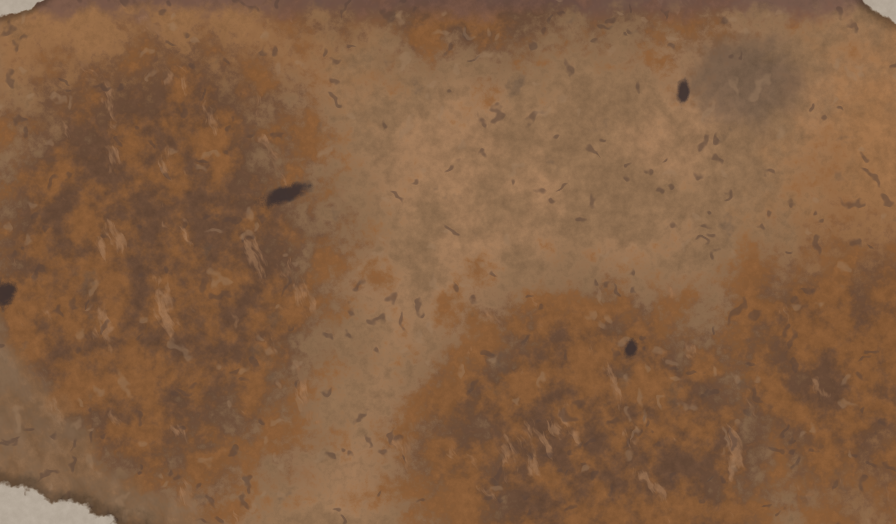
This texture is drawn by a Shadertoy shader. Its source:

```glsl
// Worn, stained leather: a tan ground with rust-brown stains and a torn rim.
// Layered gradient noise breaks up broad elliptical stain regions; grain,
// scuffs, scattered flecks and a few dark pits are laid over them.

vec2 hash2(vec2 cell) {
    vec3 q = fract(cell.xyx * vec3(0.1031, 0.1030, 0.0973));
    q += dot(q, q.yzx + 33.33);
    return fract((q.xx + q.yz) * q.zy);
}

float slope(vec2 cell, vec2 offset) {
    float angle = 6.2832 * hash2(cell).x;
    return dot(vec2(cos(angle), sin(angle)), offset);
}

float gradientNoise(vec2 p) {
    vec2 i = floor(p), f = fract(p);
    vec2 u = f * f * f * (f * (f * 6.0 - 15.0) + 10.0);
    vec2 e = vec2(1, 0);
    return mix(mix(slope(i, f), slope(i + e, f - e), u.x),
               mix(slope(i + e.yx, f - e.yx), slope(i + 1.0, f - 1.0), u.x), u.y);
}

float fbm(vec2 p) {
    float sum = 0.0, weight = 1.0;
    for (int i = 0; i < 5; i++) {
        sum += weight * gradientNoise(p);
        p = mat2(1.6, 1.2, -1.2, 1.6) * p + 17.3;
        weight *= 0.62;
    }
    return sum;
}

// Positive inside an ellipse, 1 at its centre
float blob(vec2 p, vec2 centre, vec2 radius) {
    return 1.0 - length((p - centre) / radius);
}

// Small slanted flecks, at most one per cell
float flecks(vec2 p, float scale, float density) {
    vec2 q = p * scale, cell = floor(q);
    float cover = 0.0;
    for (int y = -1; y <= 1; y++)
    for (int x = -1; x <= 1; x++) {
        vec2 c = cell + vec2(x, y);
        vec2 h = hash2(c + 71.0), k = hash2(c + 139.0);
        vec2 d = q - c - h;
        float a = k.x * 3.1416;
        d = mat2(cos(a), -sin(a), sin(a), cos(a)) * d;
        float dist = length(d / vec2(0.36, 0.18 + 0.12 * h.x));
        cover = max(cover, step(k.y, density) * (1.0 - smoothstep(0.4, 1.2, dist)));
    }
    return cover;
}

void mainImage(out vec4 fragColor, in vec2 fragCoord) {
    vec2 p = fragCoord / iResolution.y;
    float width = iResolution.x / iResolution.y;
    vec2 warp = vec2(fbm(p * 5.0 + 3.0), fbm(p * 5.0 + 40.0));
    float broad = fbm(p * 4.0 + 11.0);
    float mottle = fbm(p * 13.0 + 60.0);
    float grain = fbm(p * 48.0 + 5.0);

    // Tan ground, warmer toward the top left and the right edge
    vec3 color = mix(vec3(0.55, 0.425, 0.31), vec3(0.61, 0.465, 0.34),
                     smoothstep(-0.35, 0.5, broad + 0.4 * mottle));
    float warmth = max(blob(p, vec2(0.25, 1.0), vec2(0.6, 0.35)),
                       blob(p, vec2(width, 0.4), vec2(0.3, 0.7)));
    color = mix(color, vec3(0.61, 0.42, 0.26), 0.6 * smoothstep(-0.1, 0.6, warmth + 0.3 * mottle));

    // Rust stains with ragged, flaking borders
    vec2 w = p + 0.05 * warp;
    float region = blob(w, vec2(0.29, 0.5), vec2(0.39, 0.52));
    region = max(region, blob(w, vec2(1.16, 0.12), vec2(0.42, 0.36)));
    region = max(region, 0.6 * blob(w, vec2(1.6, 0.26), vec2(0.3, 0.34)));
    region = max(region, 0.4 * blob(w, vec2(0.95, 0.98), vec2(0.5, 0.12)));
    region = max(region, -0.4);
    float stain = smoothstep(-0.12, 0.3, region + 0.28 * broad + 0.32 * mottle + 0.2 * grain);
    vec3 rust = mix(vec3(0.39, 0.28, 0.21), vec3(0.50, 0.335, 0.20),
                    smoothstep(-0.5, 0.45, mottle + 0.5 * broad - 0.3 * (p.y - 0.4)));
    color = mix(color, rust, 0.92 * stain);

    // Pale scuffs slanting down to the right, and grey smudges
    vec2 s = mat2(0.92, -0.39, 0.39, 0.92) * (p + 0.02 * warp);
    float scuff = fbm(s * vec2(15.0, 6.0) + 90.0);
    color = mix(color, vec3(0.59, 0.44, 0.32), 0.75 * stain * smoothstep(0.4, 0.7, scuff));
    float smudge = smoothstep(0.0, 0.7, blob(w, vec2(1.41, 0.84), vec2(0.13, 0.1)) + 0.35 * mottle);
    smudge = max(smudge, 0.7 * smoothstep(0.45, 0.9, fbm(p * 9.0 + 130.0)));
    color = mix(color, vec3(0.38, 0.31, 0.26), 0.6 * smudge);

    // Worn rim: a greyish curve at lower left, purplish wear along the top
    float arc = length((w - vec2(0.62, 0.62)) / vec2(0.64, 0.62)) - 1.0;
    float rim = smoothstep(0.0, 0.1, arc) * (1.0 - smoothstep(0.35, 0.65, p.x + 0.5 * p.y));
    color = mix(color, vec3(0.48, 0.38, 0.29) + 0.08 * scuff, 0.7 * rim);
    float topWear = smoothstep(0.955, 1.0, p.y + 0.03 * mottle);
    color = mix(color, vec3(0.40, 0.30, 0.28), 0.65 * topWear);

    // Grain and flecks
    color *= 1.0 + 0.09 * grain + 0.06 * mottle;
    color = mix(color, vec3(0.34, 0.26, 0.22), 0.5 * flecks(w, 36.0, 0.13));
    color = mix(color, vec3(0.60, 0.48, 0.37), 0.4 * flecks(w + 5.0, 30.0, 0.1));

    // Dark pits: centre, then half size
    vec4 pits[4] = vec4[4](vec4(0.545, 0.63, 0.05, 0.016), vec4(1.204, 0.334, 0.014, 0.018),
                           vec4(1.304, 0.825, 0.012, 0.024), vec4(0.01, 0.44, 0.022, 0.025));
    for (int i = 0; i < 4; i++) {
        vec2 d = p + 0.008 * warp - pits[i].xy;
        d.y -= 0.3 * d.x;
        float pit = 1.0 - smoothstep(0.55, 1.25, length(d / pits[i].zw) + 0.25 * grain);
        color = mix(color, vec3(0.22, 0.18, 0.18), 0.85 * pit);
    }

    // Torn corners show the pale backing
    float tear = p.x / 0.22 + p.y / 0.085;
    tear = min(tear, p.x / 0.09 + (1.0 - p.y) / 0.035);
    tear = min(tear, (width - p.x) / 0.06 + (1.0 - p.y) / 0.05);
    tear += 0.3 * mottle;
    color *= 1.0 - 0.25 * (1.0 - smoothstep(1.0, 1.5, tear));
    color = mix(vec3(0.70, 0.65, 0.59) + 0.03 * grain, color, smoothstep(0.9, 1.05, tear));
    fragColor = vec4(color, 1.0);
}
```
